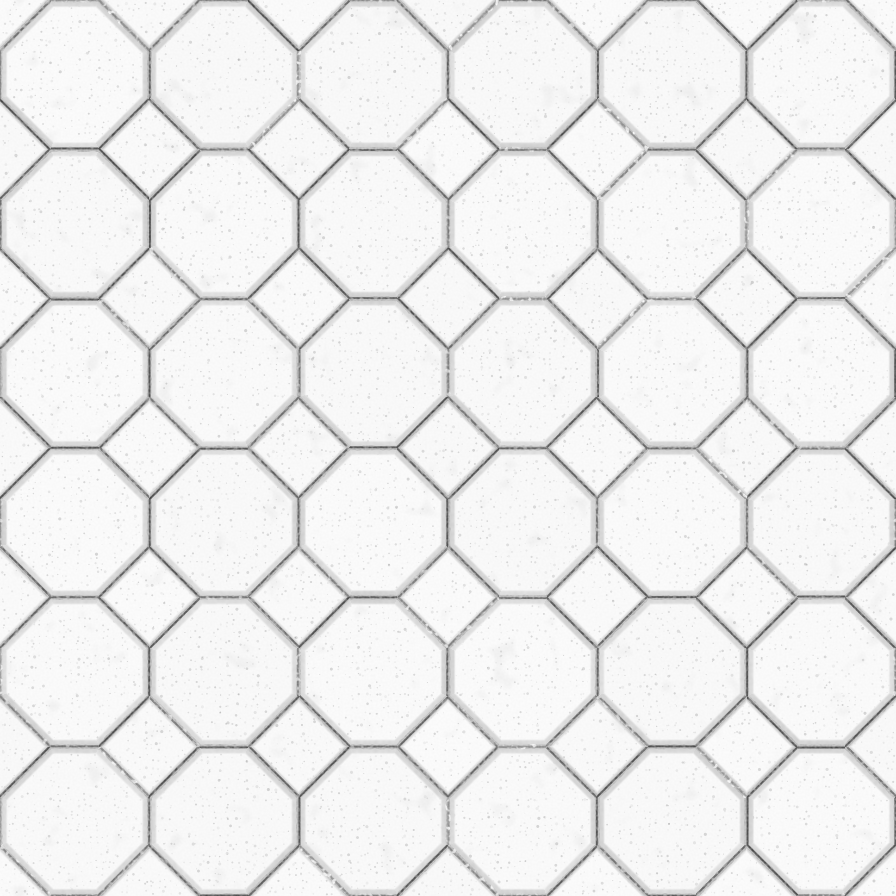
Write a Shadertoy shader that draws this pattern.

```glsl
// Pale stone paving: octagons on a square grid with diamonds at the grid corners.
// Folded distances give the joints and bevels; a hash per joint varies the grout,
// and wrapped gradient noise with jittered dots adds stone grain. Tiles seamlessly.

#define REPEATS 6.0           // octagons across and down
#define DIAMOND 0.338         // half diagonal of a diamond, in cells
#define OCTAGON_BEVEL 0.045   // bevel widths, in cells
#define DIAMOND_BEVEL 0.026
#define GROUT_WIDTH 0.014     // half widths, in cells
#define CREVICE_WIDTH 0.0065
#define STONE_TONE 0.976
#define BEVEL_TONE 0.845
#define GROUT_TONE 0.74
#define SPECK_GRID 96.0       // speck slots across the canvas
#define SPECK_DEPTH 0.15
#define GRAIN_GRID 192.0      // crumb size of worn grout

// Integer hash of a lattice point that wraps at the given period
vec3 hash3(vec2 lattice, float period, float seed) {
    uvec2 k = uvec2(mod(lattice, period));
    uvec3 v = uvec3(k, uint(seed)) * 1664525u + 1013904223u;
    v.x += v.y * v.z; v.y += v.z * v.x; v.z += v.x * v.y;
    v ^= v >> 16u;
    v.x += v.y * v.z; v.y += v.z * v.x; v.z += v.x * v.y;
    return vec3(v >> 8u) / 16777216.0;
}

float cornerSlope(vec2 cell, vec2 corner, vec2 f, float period, float seed) {
    float angle = 6.28318 * hash3(cell + corner, period, seed).x;
    return dot(vec2(cos(angle), sin(angle)), f - corner);
}

// Gradient noise, roughly -0.7 to 0.7, with a whole number of lattice cells
float gradientNoise(vec2 uv, float period, float seed) {
    vec2 p = uv * period, cell = floor(p), f = p - cell;
    vec2 w = f * f * f * (f * (f * 6.0 - 15.0) + 10.0);
    float a = cornerSlope(cell, vec2(0, 0), f, period, seed);
    float b = cornerSlope(cell, vec2(1, 0), f, period, seed);
    float c = cornerSlope(cell, vec2(0, 1), f, period, seed);
    float d = cornerSlope(cell, vec2(1, 1), f, period, seed);
    return mix(mix(a, b, w.x), mix(c, d, w.x), w.y);
}

// Area of a pixel covered by a line of the given half width
float lineCoverage(float dist, float halfWidth, float pixel) {
    vec2 edges = vec2(halfWidth - dist, halfWidth + dist) / pixel + 0.5;
    edges = clamp(edges, 0.0, 1.0);
    return max(edges.x + edges.y - 1.0, 0.0);
}

// Sparse round flecks of mixed size and strength
float specks(vec2 uv, float pixel) {
    float total = 0.0;
    for (int layer = 0; layer < 2; layer++) {
        float grid = SPECK_GRID * (1.0 + 0.5 * float(layer));
        vec2 p = uv * grid;
        vec3 place = hash3(floor(p), grid, 20.0 + float(layer));
        vec3 look = hash3(floor(p), grid, 30.0 + float(layer));
        float radius = mix(0.07, 0.17, look.x);
        float soft = 0.6 * pixel * grid;
        float dist = length(fract(p) - mix(vec2(0.25), vec2(0.75), place.xy));
        float dotMask = 1.0 - smoothstep(radius - soft, radius + soft, dist);
        total += dotMask * step(0.58, place.z) * mix(0.3, 1.0, look.y * look.y);
    }
    return total;
}

void mainImage(out vec4 fragColor, in vec2 fragCoord) {
    vec2 uv = fragCoord / iResolution.xy;
    float pixel = 1.0 / min(iResolution.x, iResolution.y);
    float cellPixel = pixel * REPEATS;
    vec2 grid = uv * REPEATS, cell = floor(grid), p = grid - cell - 0.5;

    // Signed distances to the straight and the slanted joint
    vec2 q = abs(p), side = vec2(p.x < 0.0 ? -1.0 : 1.0, p.y < 0.0 ? -1.0 : 1.0);
    vec2 major = q.x > q.y ? vec2(1, 0) : vec2(0, 1);
    float straight = 0.5 - max(q.x, q.y);
    float slanted = (1.0 - DIAMOND - q.x - q.y) * 0.70711;
    bool inDiamond = slanted < 0.0;
    bool onSlant = inDiamond || slanted < straight;
    float joint = onSlant ? slanted : straight * dot(side, major);
    float dist = abs(joint);

    // Shared random values per joint and per tile
    vec2 jointId = cell * 4.0 + 2.0 + (onSlant ? side : 2.0 * side * major);
    vec3 wear = hash3(jointId, REPEATS * 4.0, 1.0);
    vec2 tileId = cell * 2.0 + 1.0 + (inDiamond ? side : vec2(0.0));
    float tint = hash3(tileId, REPEATS * 2.0, 2.0).x - 0.5;

    // Stone face: faint clouds, fine grain and flecks
    float cloud = gradientNoise(uv, 24.0, 3.0) + 0.6 * gradientNoise(uv, 64.0, 4.0);
    float grain = gradientNoise(uv, GRAIN_GRID, 5.0);
    float fine = gradientNoise(uv, GRAIN_GRID * 2.0, 6.0);
    float tone = STONE_TONE + 0.008 * tint + 0.012 * fine;
    tone -= 0.035 * smoothstep(0.25, 0.8, cloud);
    tone -= SPECK_DEPTH * specks(uv, pixel);

    // Bevel, darker toward the joint, with a soft inner rim
    float bevelWidth = inDiamond ? DIAMOND_BEVEL : OCTAGON_BEVEL;
    float bevelSoft = 0.006 + 0.5 * cellPixel;
    float bevel = 1.0 - smoothstep(bevelWidth - bevelSoft, bevelWidth + bevelSoft, dist);
    float bevelTone = BEVEL_TONE + 0.05 * (dist / bevelWidth - 0.5);
    bevelTone += 0.05 * (wear.y - 0.5) + 0.03 * grain;
    tone = mix(tone, bevelTone, bevel);

    // Grout with pale crumbs on the most worn joints
    float crumbs = smoothstep(0.05, 0.4, grain) * smoothstep(0.55, 1.0, wear.x);
    float groutTone = GROUT_TONE + 0.09 * fine + 0.2 * crumbs;
    tone = mix(tone, groutTone, lineCoverage(dist, GROUT_WIDTH + 0.008 * grain, cellPixel));

    // Thin dark crevice, slightly off centre and broken by filling
    float offset = 0.012 * (wear.z - 0.5);
    float filling = smoothstep(-0.1, 0.35, grain) * mix(0.25, 0.9, wear.x);
    float creviceTone = mix(0.34, 0.6, wear.x * wear.x) + 0.1 * fine;
    float crevice = lineCoverage(abs(joint - offset), CREVICE_WIDTH, cellPixel);
    tone = mix(tone, creviceTone, crevice * (1.0 - filling));

    fragColor = vec4(vec3(clamp(tone, 0.0, 1.0)), 1.0);
}
```
